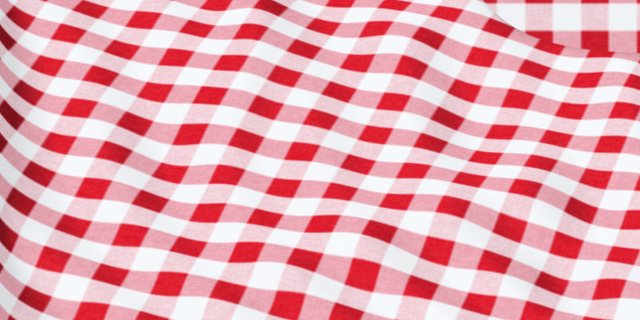
A WebGL 2 fragment shader for this texture:

```glsl
#version 300 es
precision highp float;

uniform vec2 u_resolution;
out vec4 outColor;

// Colours of the woven cloth
const vec3 WHITE = vec3(0.965, 0.975, 0.985);
const vec3 PALE_PINK = vec3(0.95, 0.825, 0.855);
const vec3 DEEP_PINK = vec3(0.93, 0.665, 0.715);
const vec3 RED = vec3(0.875, 0.125, 0.19);

// Check layout, in canvas heights
const vec2 ORIGIN = vec2(0.161, 0.1745);
const vec2 CELL = vec2(0.184, 0.1224);
const vec2 SHRINK = vec2(0.0024, 0.0026);  // cells get smaller upwards
const vec2 SKEW = vec2(0.065, -0.0339);
const float STRIPE = 0.49;                 // stripe share of a cell
const float SOFTNESS = 0.018;

// Folded corner
const vec2 CORNER_ORIGIN = vec2(1.859, 0.862);
const vec2 CORNER_CELL = vec2(0.1745, 0.169);

// Folds: centre x, centre y, angle, lift
const int FOLDS = 8;
const vec4 FOLD[FOLDS] = vec4[](
    vec4(1.12, 0.26, 0.30, 0.040), vec4(1.80, 0.17, 1.20, -0.028),
    vec4(0.78, 0.84, 1.50, 0.038), vec4(0.56, 0.49, 2.20, -0.022),
    vec4(1.56, 0.61, 0.00, -0.030), vec4(1.33, 0.92, 0.30, 0.040),
    vec4(1.56, 0.39, 0.00, 0.024), vec4(1.99, 0.74, 1.50, 0.020));
// Length and width of each fold
const vec2 FOLD_SIZE[FOLDS] = vec2[](
    vec2(0.46, 0.13), vec2(0.21, 0.12), vec2(0.25, 0.10), vec2(0.17, 0.12),
    vec2(0.21, 0.13), vec2(0.20, 0.12), vec2(0.18, 0.09), vec2(0.18, 0.13));

float hash(vec2 p) {
    vec3 q = fract(p.xyx * 0.1031);
    q += dot(q, q.yzx + 33.33);
    return fract((q.x + q.y) * q.z);
}

float noise(vec2 p) {
    vec2 i = floor(p), f = fract(p);
    f = f * f * (3.0 - 2.0 * f);
    return mix(mix(hash(i), hash(i + vec2(1, 0)), f.x),
               mix(hash(i + vec2(0, 1)), hash(i + 1.0), f.x), f.y);
}

// Upward shift of the cloth by its folds and ripples
float drape(vec2 p) {
    float lift = 0.008 * sin(19.0 * p.x + 13.0 * p.y + 2.0 * sin(5.0 * p.y));
    for (int k = 0; k < FOLDS; k++) {
        float c = cos(FOLD[k].z), s = sin(FOLD[k].z);
        vec2 d = p - FOLD[k].xy;
        d = vec2(c * d.x + s * d.y, c * d.y - s * d.x) / FOLD_SIZE[k];
        lift += FOLD[k].w * exp(-dot(d, d));
    }
    return lift + 0.075 * exp(-p.x / 0.075);
}

// Canvas position to column and row of the skewed, tapering grid
vec2 clothCell(vec2 p) {
    p -= vec2(0.045 * exp(-p.x / 0.075), drape(p));
    vec2 cell = vec2(0.0);
    for (int k = 0; k < 8; k++) {
        cell.y = (p.y - ORIGIN.y - SKEW.y * cell.x) / (CELL.y - SHRINK.y * cell.y);
        cell.x = (p.x - ORIGIN.x - SKEW.x * cell.y) / (CELL.x - SHRINK.x * cell.y);
    }
    return cell;
}

// Two crossing stripe sets with thread grain
vec3 gingham(vec2 cell, vec2 blur, float shadow) {
    vec2 inside = 0.5 * STRIPE - abs(fract(cell + 0.5) - 0.5);
    vec2 stripe = smoothstep(-blur, blur, inside);
    vec3 color = mix(mix(WHITE, PALE_PINK, stripe.x),
                     mix(DEEP_PINK, RED, stripe.x), stripe.y);
    float grain = noise(cell * vec2(34.0, 12.0)) + noise(cell * vec2(9.0, 30.0)) - 1.0;
    float dyed = max(stripe.x, stripe.y);
    color += grain * mix(0.008, 0.045, dyed) * vec3(0.4, 1.0, 0.9);
    return color * (1.0 - shadow * mix(0.12, 0.45, stripe.x * stripe.y));
}

void main() {
    vec2 p = gl_FragCoord.xy / u_resolution.y;
    float pixel = 1.0 / u_resolution.y;

    // Main cloth, darker where it falls away to the right
    float slope = (drape(p + vec2(0.02, 0.0)) - drape(p)) / 0.02;
    float shadow = clamp(-slope * 1.6, 0.0, 1.0);
    vec2 cell = clothCell(p);
    vec3 color = gingham(cell, fwidth(cell) * 0.7 + SOFTNESS, shadow);

    // Corner lying over the cloth behind a curved hem
    float hem = p.y - 1.0 + 0.172 * (1.0 - exp(-(p.x - 1.51) / 0.143));
    vec2 cornerCell = (p - CORNER_ORIGIN) / CORNER_CELL;
    vec3 corner = gingham(cornerCell, pixel / CORNER_CELL + SOFTNESS, 0.2);
    color *= 1.0 - 0.12 * exp(-abs(hem) / 0.008);
    color = mix(color, corner, smoothstep(-pixel, pixel, hem));

    outColor = vec4(clamp(color, 0.0, 1.0), 1.0);
}
```
